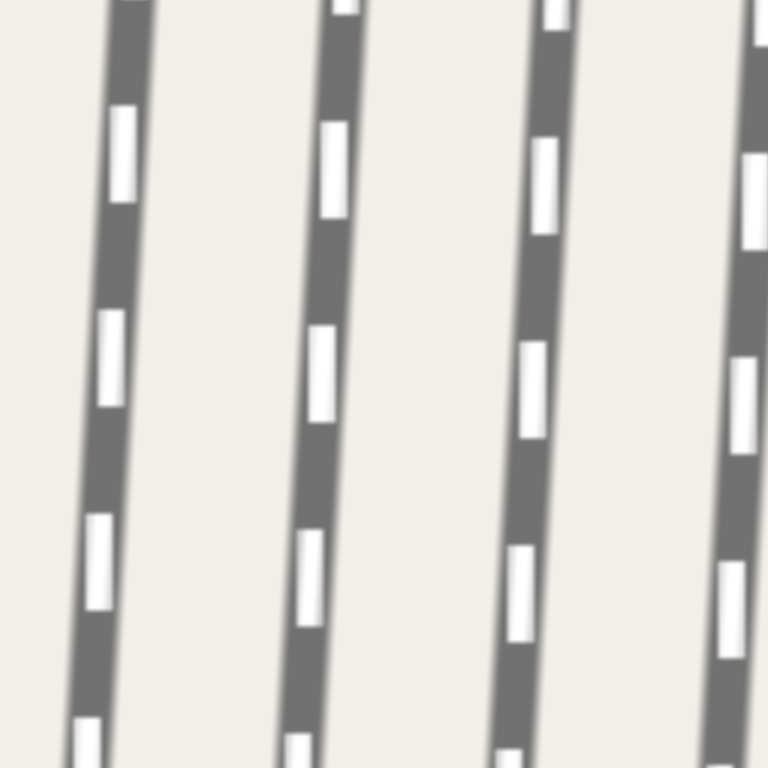
A three.js fragment shader for this pattern:

```glsl
varying vec2 vUv;

const vec3 PAPER = vec3(0.945, 0.937, 0.910);
const vec3 RAIL = vec3(0.445);

// Lattice steps: from stripe to stripe, and from dash to dash
const vec2 ACROSS = vec2(0.2745, -0.0207);
const vec2 ALONG = vec2(0.0156, 0.2656);
const vec2 ANCHOR = vec2(0.4193, 0.5130);

float cross2(vec2 a, vec2 b) {
  return a.x * b.y - a.y * b.x;
}

float hash(vec2 cell) {
  return fract(sin(dot(cell, vec2(41.3, 289.1))) * 4375.5);
}

// Coverage of a band around zero with a soft edge
float band(float distanceFromCentre, float halfWidth, float softness) {
  return 1.0 - smoothstep(halfWidth - softness, halfWidth + softness,
                          abs(distanceFromCentre));
}

float uprightBox(vec2 p, vec2 halfSize, float softness) {
  return band(p.x, halfSize.x, softness) * band(p.y, halfSize.y, softness);
}

// Index of the nearest dash in the slanted lattice
vec2 nearestCell(vec2 p, vec2 across, vec2 along) {
  vec2 lattice = vec2(cross2(p, along), cross2(across, p)) / cross2(across, along);
  return floor(lattice + 0.5);
}

// White dash, greying where the slanted rail leans over it
vec3 dashColour(float offset, float tint) {
  float shade = smoothstep(0.004, 0.020, abs(offset));
  return vec3(1.0 - shade * mix(0.10, 0.24, tint));
}

void main() {
  vec2 p = vUv - ANCHOR;
  vec2 cell = nearestCell(p, ACROSS, ALONG);
  vec2 local = p - cell.x * ACROSS - cell.y * ALONG;
  float offset = cross2(local, normalize(ALONG));

  // Slanted blurred rail
  vec3 colour = mix(PAPER, RAIL, band(offset, 0.030, 0.0105));

  // Upright dash inside the rail
  float dash = uprightBox(local, vec2(0.0178, 0.0632), 0.0050);
  colour = mix(colour, dashColour(offset, hash(cell)), dash);

  gl_FragColor = vec4(colour, 1.0);
}
```
